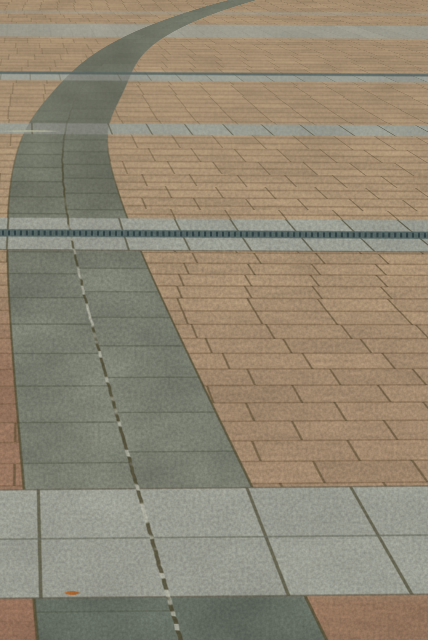
Give the GLSL for this texture, as a WebGL 1 fragment shader.

```glsl
precision highp float;
uniform vec2 u_resolution;

float hash(vec2 p) {
  p = fract(p * vec2(0.1031, 0.1137));
  p += dot(p, p.yx + 33.33);
  return fract((p.x + p.y) * p.x * 17.3);
}

vec2 gradientAt(vec2 cell) {
  float angle = 6.2832 * hash(cell);
  return vec2(cos(angle), sin(angle));
}

float gradientNoise(vec2 p) {
  vec2 i = floor(p), f = fract(p);
  vec2 w = f * f * (3.0 - 2.0 * f);
  float a = dot(gradientAt(i), f);
  float b = dot(gradientAt(i + vec2(1, 0)), f - vec2(1, 0));
  float c = dot(gradientAt(i + vec2(0, 1)), f - vec2(0, 1));
  float d = dot(gradientAt(i + vec2(1, 1)), f - vec2(1, 1));
  return mix(mix(a, b, w.x), mix(c, d, w.x), w.y);
}

float band(float t, float lo, float hi, float soft) {
  return smoothstep(lo - soft, lo + soft, t) * (1.0 - smoothstep(hi - soft, hi + soft, t));
}

float stroke(float dist, float halfWidth, float soft) {
  return 1.0 - smoothstep(max(halfWidth - soft, 0.0), halfWidth + soft, abs(dist));
}

// Distance to the nearest whole number.
float toInteger(float t) {
  return 0.5 - abs(fract(t) - 0.5);
}

// Path curve: straight in front, sweeping to the right far away.
float pathCurve(float v, float base, float slope, float sweep, float rate, float bulge) {
  float k = (v - 0.137) / 0.052;
  return base + slope * v + sweep * exp(-rate * v) + bulge * exp(-k * k);
}

void main() {
  vec2 uv = gl_FragCoord.xy / u_resolution;
  float x = uv.x, v = 1.0 - uv.y;
  vec2 soft = 1.0 / u_resolution;
  vec2 flatPos = vec2(x * 0.668, v);

  // Ground perspective
  float t = v - mix(0.004, -0.0065, smoothstep(0.35, 0.8, v)) * x;
  float depth = v + 0.134;
  float across = (x - 0.058) / depth;
  float row = (1.3775 - inversesqrt(t + 0.134)) / 0.0213;
  float rowHeight = 0.0426 * depth * sqrt(depth);
  float nearness = smoothstep(0.08, 0.45, v);

  float grain = gradientNoise(flatPos * 210.0) + 0.6 * gradientNoise(flatPos * 400.0);
  float stain = gradientNoise(flatPos * vec2(9.0, 14.0)) + 0.5 * gradientNoise(flatPos * vec2(24.0, 40.0));
  float streak = gradientNoise(flatPos * vec2(22.0, 150.0));

  // Path outline and band masks
  float left = pathCurve(v, -0.047, 0.1345, 0.582, 9.97, 0.012);
  float right = pathCurve(v, 0.035, 0.728, 0.564, 10.67, 0.027);
  float centre = pathCurve(v, -0.004, 0.426, 0.564, 10.24, 0.0);
  float path = band(x, left, right, soft.x);
  float farBand = max(band(t, 0.0365, 0.057, soft.y), 0.55 * band(t, 0.016, 0.021, soft.y));
  float thinBand = band(t, 0.112, 0.125, soft.y);
  float plainBand = band(t, 0.192, 0.209, soft.y);
  float drainBand = band(t, 0.340, 0.390, soft.y);
  float frontBand = band(t, 0.7655, 0.935, soft.y);
  float nearBand = max(max(thinBand, plainBand), max(drainBand, frontBand));

  // Terracotta bricks in staggered courses
  float course = floor(row);
  float brickU = across / 0.272 + hash(vec2(floor(row * mix(0.5, 1.0, nearness)), 7.0));
  float brickTone = hash(vec2(course + 90.0, floor(brickU) + 30.0)) - 0.5;
  vec3 terracotta = mix(vec3(0.655, 0.565, 0.455), vec3(0.615, 0.52, 0.42), smoothstep(0.28, 0.75, v));
  terracotta = mix(terracotta, vec3(0.57, 0.44, 0.35), 0.8 * smoothstep(0.91, 0.95, v));
  terracotta = mix(terracotta, vec3(0.56, 0.42, 0.34), 0.7 * smoothstep(0.4, 0.6, v) * (1.0 - step(left, x)));
  terracotta *= 1.0 + 0.07 * brickTone + 0.05 * stain + 0.06 * streak;
  float courseJoint = stroke(toInteger(row) * rowHeight, 0.0009, soft.y);
  float brickJoint = stroke(toInteger(brickU) * 0.272 * depth, 0.0035 * depth, soft.x);
  float bricksHere = 1.0 - step(0.93, t);
  terracotta = mix(terracotta, vec3(0.45, 0.36, 0.26), courseJoint * mix(0.14, 0.5, nearness) * bricksHere);
  terracotta = mix(terracotta, vec3(0.35, 0.30, 0.20), brickJoint * mix(0.2, 0.65, nearness) * bricksHere);

  // Grey-green path slabs
  float side = step(centre, x);
  float slabRow = row * 0.5 + 0.25 * side;
  float slabTone = hash(vec2(floor(slabRow) + 50.0, side + 3.0)) - 0.5;
  vec3 slate = mix(vec3(0.435, 0.45, 0.395), vec3(0.465, 0.48, 0.43), smoothstep(0.3, 0.45, v));
  slate = mix(slate, vec3(0.38, 0.41, 0.37), smoothstep(0.92, 0.94, v));
  slate *= 1.0 + 0.06 * slabTone + 0.13 * stain;
  float slabJoint = stroke(toInteger(slabRow) * rowHeight * 2.0, 0.0008, soft.y) * bricksHere;
  slabJoint = max(slabJoint, (1.0 - side) * stroke(t - 0.957, 0.001, soft.y));
  slate = mix(slate, vec3(0.31, 0.33, 0.27), 0.45 * slabJoint * smoothstep(0.12, 0.3, v));

  // Pale stone slabs
  float shift = mix(0.05, mix(0.191, 0.035, step(0.6, v)), step(0.3, v));
  float stoneU = (across - shift) / 0.272;
  float stoneTone = hash(vec2(floor(stoneU) + 20.0, floor(v * 11.87))) - 0.5;
  vec3 stone = vec3(0.60, 0.61, 0.57) * (1.0 + 0.05 * stoneTone + 0.06 * stain);
  stone *= 1.0 - 0.14 * path * (1.0 - smoothstep(0.22, 0.32, v));
  float stoneJoint = stroke(toInteger(stoneU) * 0.272 * depth, 0.004 * depth, soft.x);
  stoneJoint *= smoothstep(0.012, 0.03, abs(x - centre));
  stone = mix(stone, vec3(0.34, 0.33, 0.25), 0.8 * stoneJoint * smoothstep(0.0, 0.3, v));
  stone = mix(stone, vec3(0.42, 0.43, 0.38), 0.7 * stroke(t - 0.8425, 0.0012, soft.y));

  // Layers from bottom to top
  vec3 color = mix(terracotta, stone, 0.85 * farBand);
  color = mix(color, slate, path);
  float borders = max(stroke(x - left, 0.0035 * depth, soft.x), stroke(x - right, 0.0035 * depth, soft.x));
  color = mix(color, vec3(0.31, 0.29, 0.19), 0.75 * borders * smoothstep(0.12, 0.4, v));
  color = mix(color, stone, nearBand);
  float bandRim = max(max(stroke(t - 0.7655, 0.0009, soft.y), stroke(t - 0.935, 0.0012, soft.y)),
                      stroke(t - 0.390, 0.0007, soft.y));
  color = mix(color, vec3(0.36, 0.33, 0.27), 0.55 * bandRim);

  // Mossy centre seam with pale grit
  float wobble = 0.003 * gradientNoise(vec2(v * 90.0, 4.0));
  float seam = stroke(x - centre - wobble, 0.0048 * depth, soft.x) * smoothstep(0.12, 0.32, v);
  float grit = smoothstep(0.0, 0.25, gradientNoise(vec2(v * 75.0, x * 8.0)));
  vec3 moss = mix(vec3(0.29, 0.27, 0.18), vec3(0.70, 0.70, 0.64), grit * smoothstep(0.25, 0.45, v));
  color = mix(color, moss, 0.8 * seam);

  // Drains with a slotted grate
  float grate = band(t, 0.358, 0.3695, soft.y);
  float slots = smoothstep(0.25, 0.4, toInteger(x * 72.0)) * band(t, 0.360, 0.3675, soft.y);
  color = mix(color, mix(vec3(0.33, 0.39, 0.38), vec3(0.19, 0.25, 0.26), slots), grate);
  color = mix(color, vec3(0.33, 0.38, 0.37), 0.85 * band(t, 0.1115, 0.1155, soft.y));

  // Fallen leaf and a pale scrap
  vec2 leafPos = (vec2(x, v) - vec2(0.168, 0.9265)) / vec2(0.018, 0.0032);
  color = mix(color, vec3(0.65, 0.39, 0.18), 1.0 - smoothstep(0.6, 1.2, length(leafPos)));
  vec2 scrapPos = (vec2(x, v) - vec2(0.07, 0.205)) / vec2(0.065, 0.002);
  color = mix(color, vec3(0.70, 0.70, 0.59), 0.7 * (1.0 - smoothstep(0.5, 1.2, length(scrapPos))));

  color *= 1.0 + grain * mix(0.04, 0.12, nearness);
  gl_FragColor = vec4(color, 1.0);
}
```
